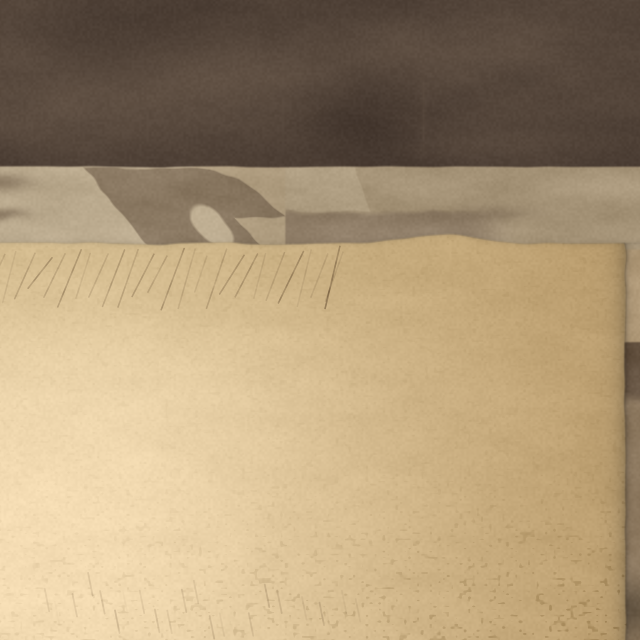
Give the GLSL for this texture, as a Shadertoy shader.

```glsl
// A pale gold panel below a painted stone band and a dark, cloudy brown wall.
#define WALL_BASE 0.739
#define PANEL_TOP 0.619
#define PANEL_RIGHT 0.977
#define EDGE_SOFT 0.0025
#define GRAIN 0.028
#define SCRATCHES 24
#define WALL_DARK vec3(0.285, 0.232, 0.195)
#define WALL_LIGHT vec3(0.405, 0.340, 0.285)
#define STONE_LIGHT vec3(0.725, 0.660, 0.550)
#define STONE_DARK vec3(0.500, 0.430, 0.345)

float hash(vec2 p) {
    vec3 q = fract(vec3(p.xyx) * 0.1031);
    q += dot(q, q.yzx + 33.33);
    return fract((q.x + q.y) * q.z);
}

float noise(vec2 p) {
    vec2 i = floor(p), f = fract(p);
    f = f * f * (3.0 - 2.0 * f);
    return mix(mix(hash(i), hash(i + vec2(1, 0)), f.x),
               mix(hash(i + vec2(0, 1)), hash(i + vec2(1, 1)), f.x), f.y);
}

float fbm(vec2 p) {
    float sum = 0.0, amp = 0.5;
    for (int i = 0; i < 5; i++) {
        sum += amp * noise(p);
        p = p * 2.03 + 17.7;
        amp *= 0.5;
    }
    return sum;
}

// Soft step around zero: 1 where d is positive.
float side(float d) { return smoothstep(-EDGE_SOFT, EDGE_SOFT, d); }

// Gaussian spot of the given radii.
float spot(vec2 p, vec2 center, vec2 radii) {
    vec2 q = (p - center) / radii;
    return exp(-dot(q, q));
}

float segment(vec2 p, vec2 a, vec2 b) {
    vec2 ab = b - a;
    return length(p - a - ab * clamp(dot(p - a, ab) / dot(ab, ab), 0.0, 1.0));
}

vec3 wall(vec2 p) {
    float tone = 0.30 + 0.75 * (fbm(p * vec2(5.0, 13.0) + 3.0) - 0.48);
    tone += 0.38 * spot(p, vec2(0.34, 0.87), vec2(0.20, 0.05));
    tone += 0.25 * spot(p, vec2(0.05, 0.82), vec2(0.14, 0.07));
    tone += 0.22 * spot(p, vec2(0.74, 0.91), vec2(0.20, 0.10));
    tone -= 0.42 * spot(p, vec2(0.57, 0.82), vec2(0.09, 0.07));
    tone -= 0.20 * spot(p, vec2(0.28, 0.96), vec2(0.25, 0.04));
    tone -= 0.18 * smoothstep(0.78, WALL_BASE, p.y);
    tone += 0.22 * exp(-abs(p.x - 0.662) / 0.004) * smoothstep(0.09, 0.02, abs(p.y - 0.82));
    return mix(WALL_DARK, WALL_LIGHT, tone);
}

vec3 stone(vec2 p) {
    float cloud = fbm(p * vec2(9.0, 24.0));
    vec2 w = p + 0.006 * (vec2(noise(p * 40.0), noise(p * 40.0 + 9.0)) - 0.5);
    float seam = side(p.x - 0.446);
    vec3 col = mix(STONE_LIGHT, vec3(0.645, 0.575, 0.465), seam);

    // Branching dark shape with a light leaf cut out of it
    float reach = max(w.x - 0.30, 0.0);
    float body = side(w.x - 0.13 - 0.84 * (WALL_BASE - w.y)) * side(0.737 - 3.6 * reach * reach - w.y);
    float stem = side(0.37 + 0.9 * (0.66 - w.y) - w.x);
    body *= max(stem, side(w.y - 0.66)) * (1.0 - seam);
    vec2 q = mat2(0.73, 0.68, -0.68, 0.73) * (w - vec2(0.332, 0.646));
    float leaf = side(0.021 - length(q * vec2(0.5, 1.0)));
    col = mix(col, STONE_DARK, 0.88 * body * (1.0 - leaf));
    col = mix(col, vec3(0.66, 0.58, 0.46), 0.5 * side(w.x - 0.30) * (1.0 - seam) * (1.0 - body));

    // Pale block and shaded lower course on the right
    float block = seam * side(0.555 + 0.35 * (0.74 - w.y) - w.x) * side(w.y - 0.67);
    col = mix(col, STONE_LIGHT, 0.65 * block);
    float course = seam * smoothstep(0.672, 0.660, w.y + 0.016 * (cloud - 0.5)) * smoothstep(0.82, 0.72, p.x);
    col = mix(col, vec3(0.535, 0.465, 0.385), 0.8 * course);
    col = mix(col, STONE_DARK, 0.5 * spot(w, vec2(0.77, 0.667), vec2(0.06, 0.012)));
    float smudge = spot(w, vec2(0.0, 0.715), vec2(0.045, 0.014)) + spot(w, vec2(0.0, 0.665), vec2(0.04, 0.008));
    col = mix(col, STONE_DARK, 0.75 * smudge);
    return col + 0.13 * (cloud - 0.48);
}

vec3 sideStrip(vec2 p) {
    float cloud = fbm(p * vec2(25.0, 18.0));
    vec3 col = mix(vec3(0.56, 0.48, 0.38), vec3(0.69, 0.60, 0.47), side(p.y - 0.465));
    float shade = smoothstep(0.375, 0.40, p.y + 0.02 * cloud) * side(0.465 - p.y);
    col = mix(col, vec3(0.40, 0.33, 0.26), shade);
    col *= 1.0 - 0.25 * spot(p, vec2(0.99, 0.05), vec2(0.03, 0.04));
    return col + 0.14 * (cloud - 0.48);
}

float scratches(vec2 p) {
    float mark = 0.0;
    for (int i = 0; i < SCRATCHES; i++) {
        float k = float(i), r = hash(vec2(k, 4.0)), s = hash(vec2(k, 9.0));
        float x = 0.53 * (k + 0.6 * r) / float(SCRATCHES - 1);
        vec2 top = vec2(x, 0.612 - 0.015 * s);
        vec2 foot = vec2(x - 0.018 - 0.022 * r, 0.515 + 0.035 * s);
        mark += (0.12 + 0.30 * r * r) * smoothstep(0.0022, 0.0003, segment(p, top, foot));
        vec2 low = vec2(0.07 + x * 0.92, 0.07 * s);
        mark += 0.22 * r * smoothstep(0.0024, 0.0004, segment(p, low, low + vec2(-0.007, 0.035)));
    }
    mark += 0.45 * smoothstep(0.0022, 0.0004, segment(p, vec2(0.531, 0.615), vec2(0.508, 0.518)));
    return mark * (0.6 + 0.6 * noise(p * 90.0));
}

vec3 panel(vec2 p) {
    vec3 col = mix(vec3(0.905, 0.815, 0.650), vec3(0.735, 0.620, 0.435), smoothstep(0.12, 1.08, p.x));
    col += vec3(0.055, 0.050, 0.055) * spot(p, vec2(0.0, 0.15), vec2(0.45, 0.28));
    col -= vec3(0.075, 0.080, 0.090) * smoothstep(0.36, PANEL_TOP, p.y) * smoothstep(1.1, 0.2, p.x);
    col *= 1.0 - 0.22 * exp((p.x - PANEL_RIGHT) / 0.014);
    col += 0.045 * (fbm(p * vec2(14.0, 32.0)) - 0.48);
    // Pitted surface, coarser toward the bottom right
    float pits = smoothstep(0.70, 0.95, noise(p * vec2(150.0, 210.0)));
    col -= pits * (0.018 + 0.085 * smoothstep(0.30, 0.0, p.y) * (0.3 + 0.7 * p.x));
    return mix(col, vec3(0.36, 0.27, 0.17), clamp(scratches(p), 0.0, 0.7));
}

void mainImage(out vec4 fragColor, in vec2 fragCoord) {
    vec2 p = fragCoord / iResolution.xy;
    float ripple = 0.005 * (noise(vec2(p.x * 28.0, 2.0)) - 0.5);
    float hump = 0.014 * spot(vec2(p.x, 0.0), vec2(0.69, 0.0), vec2(0.07, 1.0));
    float panelTop = PANEL_TOP + ripple + hump;
    float panelRight = PANEL_RIGHT + 0.004 * (noise(vec2(p.y * 35.0, 7.0)) - 0.5);
    vec3 col = mix(sideStrip(p), stone(p), side(p.y - 0.61));
    col *= 1.0 - 0.30 * exp(-abs(p.x - panelRight) / 0.004) * side(panelTop - p.y);
    col = mix(col, panel(p), side(panelTop - p.y) * side(panelRight - p.x));
    col *= 1.0 - 0.10 * exp(-abs(p.y - panelTop) / 0.003);
    col = mix(col, wall(p), side(p.y - WALL_BASE - 0.5 * ripple));
    col += GRAIN * (noise(p * 260.0) - 0.5);
    fragColor = vec4(clamp(col, 0.0, 1.0), 1.0);
}
```
